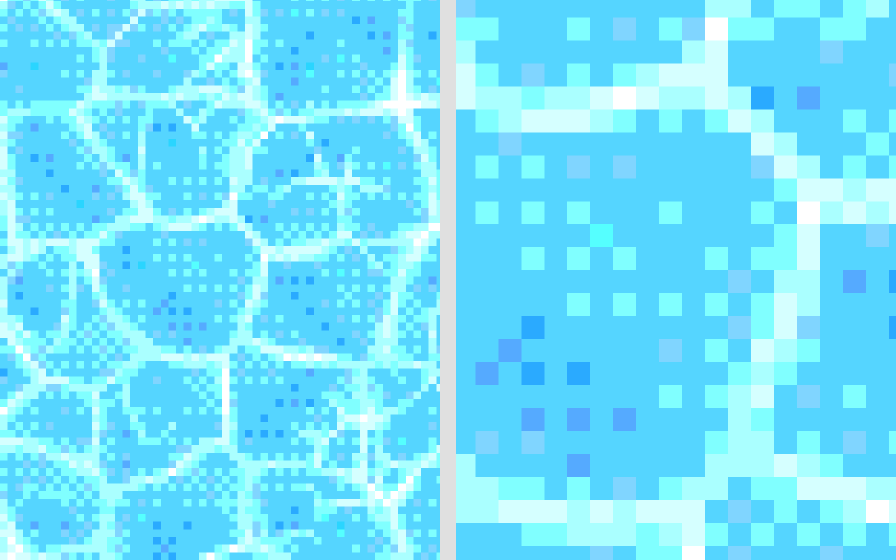
Left: the whole. Right: its middle third, enlarged.
Reproduce this texture procedurally as a WebGL 1 fragment shader.

```glsl
precision highp float;

uniform vec2 u_resolution;

// Mosaic and colour depth
const float TILES = 73.143;       // tiles per canvas height
const float COLOUR_STEPS = 6.0;   // steps per colour channel
const float GREEN_LEAD = 3.0;     // green stays this many steps above red
const float DITHER_JITTER = 0.14;

// Water light, measured in colour steps of the red channel
const float DEEP_LEVEL = 1.97;
const float HALO_GAIN = 0.88;
const float HALO_FALLOFF = 4.8;
const float MOTTLE_GAIN = 0.36;
const float LINE_GAIN = 3.1;
const float LINE_WIDTH = 0.15;
const float GREEN_LAG = 0.3;      // leaves violet-blue tiles in the halo

// Caustic nets, in cells per canvas height
const vec2 WIDE_NET = vec2(4.3, 5.2);
const vec2 FINE_NET = vec2(8.6, 7.4);
const float WARP = 0.018;

vec2 hash2(vec2 p) {
  vec2 q = vec2(dot(p, vec2(127.1, 311.7)), dot(p, vec2(269.5, 183.3)));
  return fract(sin(q) * 43758.545);
}

// Layered sines, about -1 to 1
float waves(vec2 p) {
  float a = sin(p.x + 1.7 * sin(p.y * 0.7 + 0.8));
  float b = sin(p.y * 1.3 - p.x * 0.6 + 1.4 * sin(p.x * 0.9));
  float c = sin(dot(p, vec2(2.1, 1.7)) + 2.0);
  return 0.42 * a + 0.36 * b + 0.22 * c;
}

// Cellular noise: gap between nearest and second nearest seed
float cellGap(vec2 p) {
  vec2 cell = floor(p);
  float nearest = 9.0;
  float second = 9.0;
  for (int y = -1; y <= 1; y++) {
    for (int x = -1; x <= 1; x++) {
      vec2 c = cell + vec2(float(x), float(y));
      float d = length(c + 0.08 + 0.84 * hash2(c) - p);
      second = min(second, max(nearest, d));
      nearest = min(nearest, d);
    }
  }
  return second - nearest;
}

float bayer2(vec2 p) {
  p = floor(p);
  return fract(p.x * 0.5 + p.y * p.y * 0.75);
}

float bayer4(vec2 p) {
  return bayer2(p * 0.5) * 0.25 + bayer2(p);
}

float causticLine(float gap) {
  return 1.0 - smoothstep(0.0, LINE_WIDTH, gap);
}

vec3 waterTile(vec2 tile) {
  vec2 p = (tile + 0.5) / TILES;
  vec2 bent = p + WARP * vec2(waves(p.yx * 19.0), waves(p * 17.0 + 4.0));

  // Two nets of light; the fine one shows only in patches
  float wideGap = cellGap(bent * WIDE_NET + 3.0);
  float fineGap = cellGap(bent * FINE_NET + 17.0);
  float patches = smoothstep(0.0, 0.6, waves(p * 9.0 + 2.5));
  float strength = 0.66 + 0.44 * waves(p * 15.0 + 8.0);
  float wideLine = strength * causticLine(wideGap);
  float fineLine = 0.8 * patches * causticLine(fineGap);

  // Soft halo around the lines and uneven depth
  float halo = exp(-HALO_FALLOFF * wideGap);
  halo = max(halo, 0.75 * patches * exp(-HALO_FALLOFF * fineGap));
  float mottle = waves(p * 24.0 + 5.0);
  float level = DEEP_LEVEL + HALO_GAIN * halo + MOTTLE_GAIN * mottle;
  level = max(level, 1.72) + LINE_GAIN * max(wideLine, fineLine);

  // Ordered dither, rounded separately in red and green
  vec2 jitter = DITHER_JITTER * (hash2(tile + 0.37) - 0.5);
  vec2 threshold = bayer4(tile) + 0.03 + jitter;
  float red = floor(level + threshold.x);
  float green = floor(level - GREEN_LAG * halo + GREEN_LEAD + threshold.y);
  vec2 steps = clamp(vec2(red, green), 1.0, COLOUR_STEPS);
  return vec3(steps / COLOUR_STEPS, 1.0);
}

void main() {
  // Four samples per pixel smooth the tile edges at any size
  vec3 colour = vec3(0.0);
  for (int y = 0; y < 2; y++) {
    for (int x = 0; x < 2; x++) {
      vec2 offset = 0.5 * vec2(float(x), float(y)) - 0.25;
      vec2 p = (gl_FragCoord.xy + offset) / u_resolution.y;
      colour += 0.25 * waterTile(floor(p * TILES));
    }
  }
  gl_FragColor = vec4(colour, 1.0);
}
```
